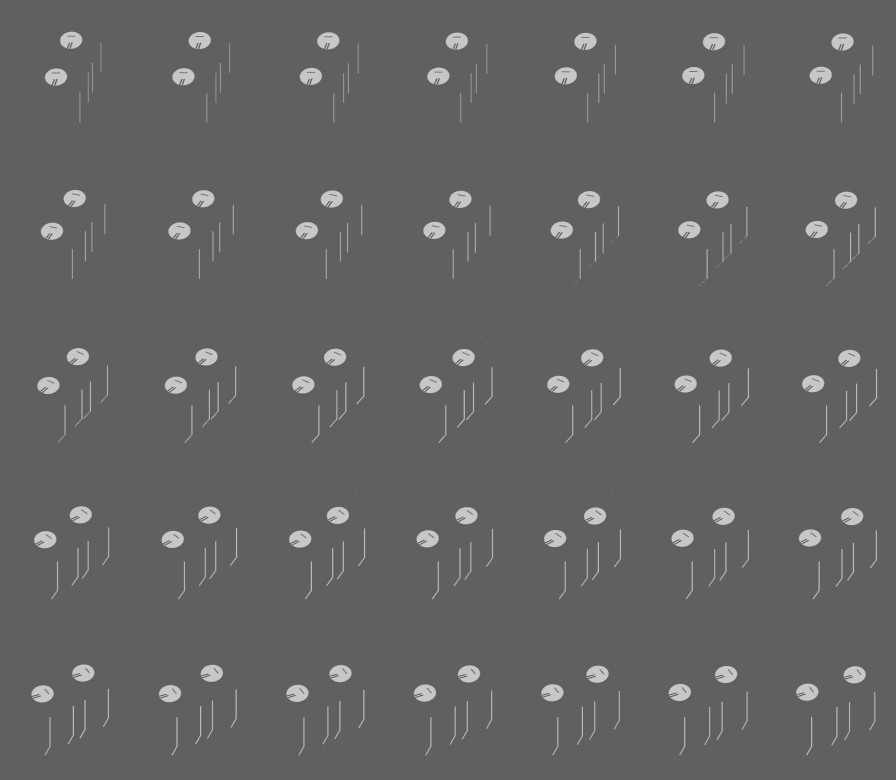
Reproduce this pattern procedurally as a WebGL 1 fragment shader.

```glsl
precision highp float;
uniform vec2 u_resolution;

#define SHEET_WIDTH 768.0
#define CELL vec2(109.7, 134.0)
#define GRID vec2(7.0, 5.0)
#define GROUND vec3(0.378)
#define PALE vec3(0.78)
#define INK vec3(0.33)
#define DISC_RADII vec2(9.5, 7.3)
#define DISC_TILT 0.1
#define LINE_HALF 0.5
#define MARK_HALF 0.4
#define LEG_LENGTH 24.5
#define MARK_TURN 0.24

float hash(vec2 p) {
  return fract(sin(dot(p, vec2(127.1, 311.7))) * 43758.5453);
}

mat2 rotation(float a) {
  float c = cos(a), s = sin(a);
  return mat2(c, -s, s, c);
}

float segment(vec2 p, vec2 a, vec2 b) {
  vec2 ab = b - a;
  return length(p - a - ab * clamp(dot(p - a, ab) / dot(ab, ab), 0.0, 1.0));
}

// Smoothed coverage of a signed distance
float cover(float dist, float pixel) {
  return clamp(0.5 - dist / pixel, 0.0, 1.0);
}

// Pale tilted ellipse with three scratches and a faint lower rim
vec3 drawDisc(vec3 color, vec2 p, float row, float pixel) {
  vec2 q = rotation(-DISC_TILT) * p / DISC_RADII;
  float scale = DISC_RADII.y;
  float edge = (length(q) - 1.0) * scale;
  float rim = abs(length(q - vec2(0.06, 0.24)) - 1.04) * scale - 0.3;
  color = mix(color, INK, 0.3 * cover(rim, pixel) * smoothstep(0.2, 0.7, q.y));
  color = mix(color, PALE, cover(edge, pixel));

  vec2 m = rotation(MARK_TURN * (row - 2.0)) * q;
  float lower = min(segment(m, vec2(-0.78, 0.60), vec2(-0.30, 0.20)),
                    segment(m, vec2(-0.60, 0.76), vec2(-0.10, 0.30)));
  float upper = segment(m, vec2(0.0, -0.58), vec2(0.5, -0.22));
  float marks = max(cover(lower * scale - MARK_HALF, pixel),
                    0.75 * cover(upper * scale - MARK_HALF, pixel));
  return mix(color, INK, marks * cover(edge, pixel));
}

void main() {
  // Sheet coordinates, measured down from the upper left
  float pixel = SHEET_WIDTH / u_resolution.x;
  vec2 p = vec2(gl_FragCoord.x, u_resolution.y - gl_FragCoord.y) * pixel;
  vec2 cell = clamp(floor(p / CELL), vec2(0.0), GRID - 1.0);
  float col = cell.x, row = cell.y;
  float stage = row + col / GRID.x;

  // Each part drifts with its own pitch as the view turns
  vec2 discA = vec2(61.0 + 110.2 * col + 3.2 * row - 0.15 * row * row,
                    34.5 + 135.6 * row + 0.25 * col);
  vec2 discB = vec2(48.0 + 109.25 * col - 3.6 * row + 0.18 * row * row,
                    66.0 + 132.2 * row - 0.25 * col);
  vec2 firstLeg = vec2(86.5 + (110.25 - 0.19 * row) * col + 4.0 * row - 0.6 * row * row,
                       37.0 + 138.5 * row + 0.45 * col);
  vec2 lastLeg = vec2(68.5 + 108.8 * col - 6.4 * row,
                      80.0 + 134.2 * row - 0.1 * row * row);

  vec3 color = GROUND;

  // Faint stray speck
  float speck = cover(length(p - discA - vec2(15.0, -18.0)) - 0.6, pixel);
  color += 0.07 * speck * step(0.4, hash(cell));

  // Four upright legs whose slanted feet emerge down the sheet
  float footShown = smoothstep(1.2, 2.4, stage);
  vec2 footStep = vec2(-7.3 + 0.8 * row, 5.8 + 0.35 * row);
  float legStrength = mix(0.5, 0.92, smoothstep(0.0, 2.5, stage));
  for (int i = 0; i < 4; i++) {
    float k = float(i);
    float along = 0.2 * (k + step(0.5, k) + step(2.5, k));
    vec2 top = mix(firstLeg, lastLeg, along);
    vec2 ankle = top + vec2(0.0, LEG_LENGTH);
    float wear = 0.85 + 0.15 * hash(cell + k * 7.3);
    float leg = cover(segment(p, top, ankle) - LINE_HALF, pixel);
    float foot = cover(segment(p, ankle, ankle + footStep) - LINE_HALF, pixel);
    float dashes = smoothstep(-0.3, 0.5, sin((p.y - ankle.y) * 1.6 + k));
    foot *= footShown * mix(dashes, 1.0, footShown);
    color = mix(color, PALE, wear * max(leg * legStrength, foot * 0.85));
  }

  color = drawDisc(color, p - discA, row, pixel);
  color = drawDisc(color, p - discB, row, pixel);
  gl_FragColor = vec4(color, 1.0);
}
```
